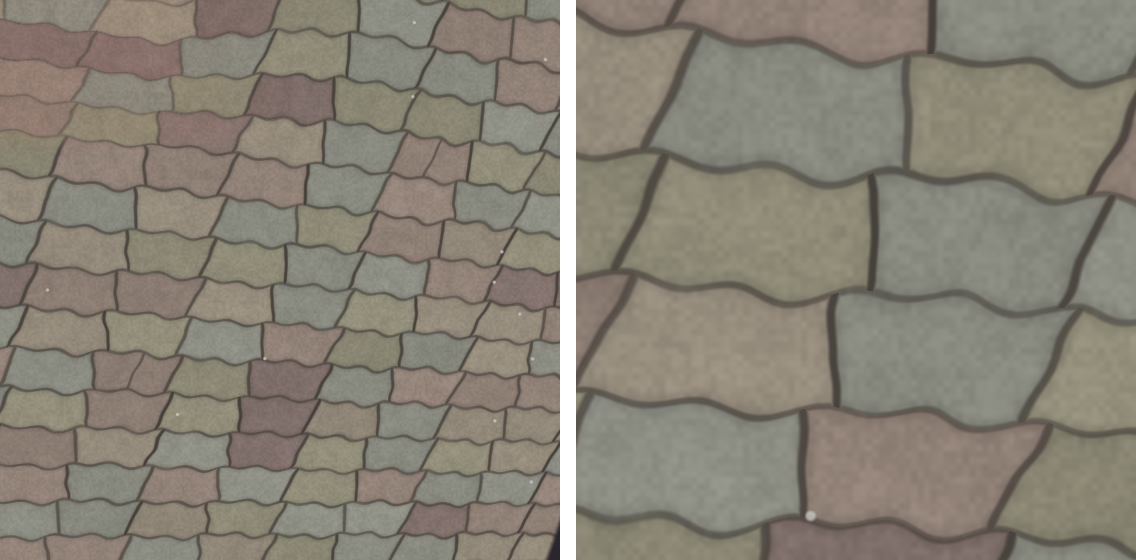
Left: the whole. Right: its middle third, enlarged.
A WebGL 2 fragment shader for this texture:

```glsl
#version 300 es
precision highp float;

uniform vec2 u_resolution;
out vec4 outColor;

// Perspective from tile units (column, row) to the canvas, y pointing down
const mat3 TILE_TO_CANVAS = mat3(
    0.1607, 0.0267, 0.0288,
   -0.0163, 0.0822, 0.0131,
    0.2604, 0.2969, 1.0);
const vec2 TILE_SIZE = vec2(0.148, 0.077);
const float HEM_Y = 0.267;            // rows above this are squeezed on the left
const float HEM_SQUEEZE = 0.37;

const float UPRIGHT_LEAN = 0.14;      // lean of even joints across one row
const float SLANTED_LEAN = -0.10;     // lean of odd joints
const float WAVE = 0.055;             // scalloped lower edge of a tile
const float WAVE_SKEW = 0.035;
const float COURSE_STEP = 0.035;
const float JOINT_WIDTH = 0.0036;
const float EDGE_WIDTH = 0.0033;
const float HALO_WIDTH = 0.011;
const float GRAIN = 0.045;
const float MOTTLE = 0.045;
const float CRACK_CHANCE = 0.015;
const float SPECK_CHANCE = 0.0012;

const vec3 GREY = vec3(0.545, 0.548, 0.508);
const vec3 BEIGE = vec3(0.575, 0.540, 0.480);
const vec3 ROSE = vec3(0.565, 0.505, 0.465);
const vec3 OLIVE = vec3(0.555, 0.540, 0.463);
const vec3 DARK_ROSE = vec3(0.510, 0.445, 0.425);
const vec3 GAP = vec3(0.275, 0.250, 0.230);
const vec3 SPECK = vec3(0.78, 0.78, 0.75);
const vec3 CORNER = vec3(0.16, 0.15, 0.18);

float hash(vec2 p) {
    vec3 q = fract(p.xyx * vec3(0.1031, 0.1030, 0.0973));
    q += dot(q, q.yzx + 33.33);
    return fract((q.x + q.y) * q.z);
}

float noise(vec2 p) {
    vec2 i = floor(p), f = fract(p);
    f = f * f * (3.0 - 2.0 * f);
    return mix(mix(hash(i), hash(i + vec2(1, 0)), f.x),
               mix(hash(i + vec2(0, 1)), hash(i + vec2(1, 1)), f.x), f.y);
}

// Soft line of a given half width around distance zero
float line(float d, float halfWidth) {
    return 1.0 - smoothstep(0.25 * halfWidth, halfWidth + 0.5 / u_resolution.y, abs(d));
}

// How far the row edge hangs down at a column position
float edgeDrop(float u) {
    const float PI = 3.14159;
    return -WAVE * cos(4.0 * PI * u) - WAVE_SKEW * sin(2.0 * PI * u)
           - COURSE_STEP * sin(PI * u);
}

vec3 tileColor(vec2 id) {
    float pick = hash(id + 71.0);
    vec3 c = pick < 0.30 ? GREY : pick < 0.50 ? BEIGE : pick < 0.73 ? ROSE
           : pick < 0.91 ? OLIVE : DARK_ROSE;
    return c * (0.96 + 0.08 * hash(id + 137.0));
}

void main() {
    vec2 p = gl_FragCoord.xy / u_resolution;
    p.y = 1.0 - p.y;

    // Squeezed, faded area at the upper left
    float left = 1.0 - smoothstep(0.25, 0.60, p.x);
    float faded = left * (1.0 - smoothstep(HEM_Y - 0.03, HEM_Y + 0.01, p.y));
    vec2 bent = p;
    bent.y -= max(HEM_Y - p.y, 0.0) * HEM_SQUEEZE * left;

    // Tile coordinates
    vec3 q = inverse(TILE_TO_CANVAS) * vec3(bent, 1.0);
    vec2 uv = q.xy / q.z;
    vec2 size = TILE_SIZE * q.z;
    uv += 0.05 * (vec2(noise(uv * 3.0 + 40.0), noise(uv * 3.0 + 90.0)) - 0.5);
    float v = uv.y + 0.5 - edgeDrop(uv.x);
    float row = floor(v), down = v - row;

    // Nearest side joint, alternately upright and slanted
    float joint = floor(uv.x + 0.5);
    float odd = mod(joint, 2.0);
    float lean = mix(UPRIGHT_LEAN, SLANTED_LEAN, odd);
    float jitter = 0.05 * (hash(vec2(joint, row) + 211.0) - 0.5);
    float side = uv.x - joint - lean * (down - 0.5) - jitter;
    vec2 id = vec2(joint - (side < 0.0 ? 1.0 : 0.0), row);
    float sideDist = abs(side) * size.x;
    float edgeDist = min(down, 1.0 - down) * size.y;

    // Tile surface
    vec3 color = tileColor(id);
    float mottle = noise(p * 45.0) * 0.6 + noise(p * 110.0) * 0.4;
    float grain = noise(p * 260.0 + 17.0);
    color *= 1.0 + MOTTLE * (mottle - 0.5) * 2.0 + GRAIN * (grain - 0.5) * 2.0;
    color += faded * vec3(0.010, -0.015, -0.020);

    // Worn joints with a soft shadow around them
    float wear = 0.65 + 0.35 * noise(p * 30.0 + 60.0);
    float depth = 0.65 + 0.35 * hash(vec2(joint, row) + 301.0);
    float sideLine = line(sideDist, JOINT_WIDTH * (1.0 + 0.2 * odd)) * depth;
    float edgeLine = line(edgeDist, EDGE_WIDTH) * 0.68 * wear;
    float crack = line((uv.x - id.x - 0.5 + 0.08 * (down - 0.5)) * size.x, EDGE_WIDTH)
                * step(hash(id + 401.0), CRACK_CHANCE) * 0.6;
    float gap = max(max(sideLine, edgeLine), crack) * mix(1.0, 0.45, faded);
    float halo = 1.0 - smoothstep(0.0, HALO_WIDTH, min(sideDist, edgeDist));
    color *= 1.0 - 0.10 * halo * (1.0 - 0.5 * faded);
    color = mix(color, GAP, gap);

    // Rare pale specks
    vec2 cell = floor(p * 90.0);
    vec2 center = 0.3 + 0.4 * vec2(hash(cell + 7.0), hash(cell + 19.0));
    float speck = 1.0 - smoothstep(0.15, 0.38, length(fract(p * 90.0) - center));
    color = mix(color, SPECK, speck * step(hash(cell + 503.0), SPECK_CHANCE) * 0.8);

    // Dark lower right corner
    float corner = smoothstep(-0.006, 0.006, p.x - 1.0 + 0.35 * (p.y - 0.93));
    color = mix(color, CORNER, corner);

    outColor = vec4(color, 1.0);
}
```
